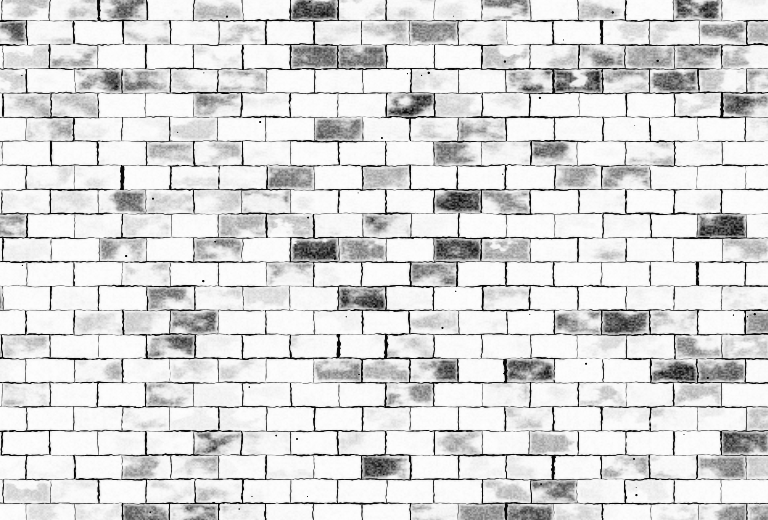
A Shadertoy shader for this texture:

```glsl
// Whitewashed brick wall in running bond, with worn, broken black joints.
// Each brick hashes its own grey stain, shaped by fractal noise and grain;
// joints are distances to row and column lines, roughened by noise.

const float ROWS = 21.54;          // brick rows over the canvas height
const float BRICK_ASPECT = 1.987;  // brick width in row heights
const vec2  ORIGIN = vec2(-0.1, 0.314);
const float JOINT_HALF = 0.034;    // half width of a strong joint, in rows
const float JOINT_JITTER = 0.035;  // sideways shift of the vertical joints
const float WOBBLE = 0.055;        // waviness of all joints
const float STAIN_MAX = 0.72;      // darkness of the heaviest stain
const float STAIN_RARITY = 3.6;    // higher leaves fewer dark bricks
const float SMUDGE_SHARE = 0.02;   // share of thick vertical joints
const float SPECK_SHARE = 0.012;   // share of cells holding a black speck
const vec3  PAPER = vec3(0.995);
const vec3  INK = vec3(0.03);

float hash(vec2 p) {
    return fract(sin(dot(p, vec2(127.1, 311.7))) * 43758.545);
}

float noise(vec2 p) {
    vec2 i = floor(p), f = fract(p);
    f = f * f * (3.0 - 2.0 * f);
    return mix(mix(hash(i), hash(i + vec2(1, 0)), f.x),
               mix(hash(i + vec2(0, 1)), hash(i + vec2(1, 1)), f.x), f.y);
}

float fbm(vec2 p) {
    float sum = 0.0, amp = 0.5;
    for (int i = 0; i < 4; i++) {
        sum += amp * noise(p);
        p = p * 2.03 + 17.3;
        amp *= 0.5;
    }
    return sum / 0.9375;
}

// Coverage of a joint at distance d; weak joints are thin, pale and broken.
float jointInk(float d, float strength, float rough, float px) {
    float w = JOINT_HALF * (0.35 + 0.65 * strength) * (0.35 + 1.3 * rough);
    float core = 1.0 - smoothstep(w - 0.5 * px, w + 0.5 * px, d);
    float halo = 0.22 * rough * strength * (1.0 - smoothstep(0.0, 0.13, d));
    return max(core * mix(0.5, 1.0, smoothstep(0.1, 0.7, strength)), halo);
}

// Grey of one brick: a soft or sharp-edged patch, paler at the rim.
float brickStain(vec2 q, vec2 id, float edge) {
    float amount = STAIN_MAX * pow(hash(id + 3.7), STAIN_RARITY);
    float softness = mix(0.06, 0.45, sqrt(hash(id + 9.1)));
    float level = mix(0.48, 0.14, hash(id + 5.3) * 0.3 + amount);
    float cloud = fbm(q * vec2(1.1, 1.7) + id * 13.7);
    float patchMask = smoothstep(level, level + softness, cloud);
    float rim = smoothstep(0.03, 0.2, edge + 0.12 * (cloud - 0.5));
    return amount * (0.1 + 0.9 * patchMask) * (0.2 + 0.8 * rim) * (0.55 + 0.9 * cloud);
}

// Rare small specks, one candidate per cell.
float specks(vec2 q, float px) {
    vec2 cell = floor(q * 2.0);
    float h = hash(cell + 41.0);
    vec2 center = 0.25 + 0.5 * vec2(hash(cell + 7.0), hash(cell + 19.0));
    float d = length(fract(q * 2.0) - center) * 0.5;
    float radius = 0.015 + 0.035 * hash(cell + 29.0);
    return step(h, SPECK_SHARE) * (1.0 - smoothstep(radius - 0.5 * px, radius + 0.5 * px, d));
}

void mainImage(out vec4 fragColor, in vec2 fragCoord) {
    float px = ROWS / iResolution.y;
    vec2 q = fragCoord / iResolution.y * ROWS + ORIGIN;
    float rough = 0.5 * (noise(q * 5.0) + noise(q * 12.0 + 5.0));
    float grain = noise(q * 15.0 + 50.0);

    // Wavy joints
    vec2 wave = vec2(noise(q * 1.6), noise(q * 1.6 + 31.0)) - 0.5;
    vec2 chip = vec2(noise(q * 8.0 + 11.0), noise(q * 8.0 + 73.0)) - 0.5;
    vec2 w = q + WOBBLE * (wave + 0.7 * chip);

    // Running bond: even rows shift by half a brick
    float row = floor(w.y);
    float x = w.x / BRICK_ASPECT - 0.5 * (1.0 - mod(row, 2.0));
    float column = floor(x + 0.5);
    vec2 jointId = vec2(column, row);
    float side = x - column - JOINT_JITTER * (hash(jointId + 2.3) - 0.5);
    vec2 brickId = vec2(column - step(side, 0.0), row);

    // Distances to the joints
    float line = floor(w.y + 0.5);
    float dx = abs(side) * BRICK_ASPECT;
    float dy = abs(w.y - line);

    // Joint strength varies along rows and from joint to joint
    float across = noise(vec2(q.x * 0.8, line * 7.3));
    float smudge = step(hash(jointId + 15.0), SMUDGE_SHARE);
    float upright = 0.15 + 0.85 * hash(jointId + 8.0) + 1.6 * smudge;
    float joints = max(jointInk(dy, across, rough, px),
                       jointInk(dx, upright, rough, px));

    // Stained face with grain, then joints and specks
    float stain = brickStain(q, brickId, min(dx, dy));
    float shade = stain * (0.7 + 0.6 * grain) + 0.035 * grain * rough;
    vec3 color = mix(PAPER, INK, clamp(shade, 0.0, 1.0));
    color = mix(color, INK, min(max(joints, specks(q, px)), 1.0));
    fragColor = vec4(color, 1.0);
}
```
